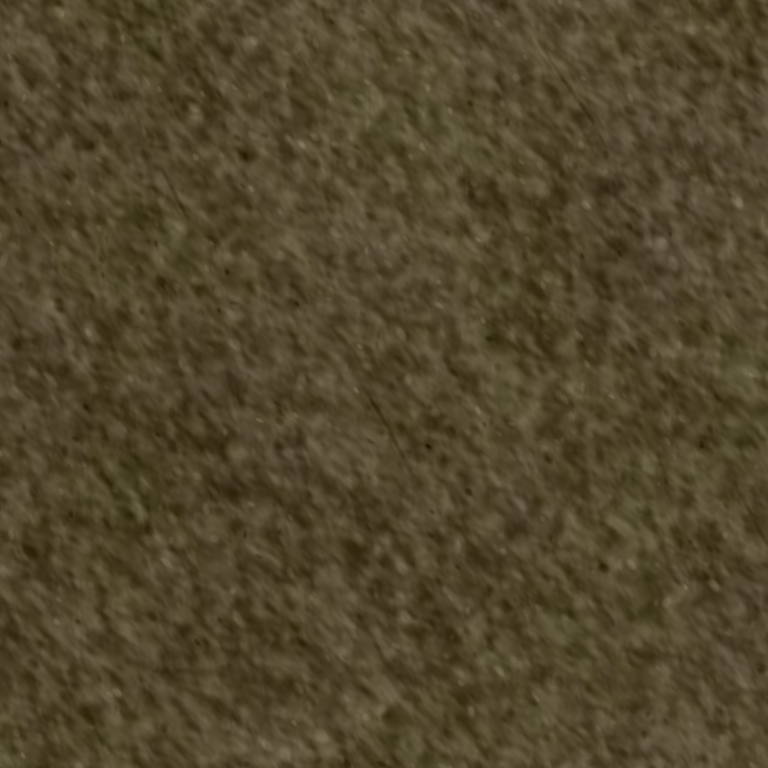
Reproduce this texture procedurally as a WebGL 2 fragment shader.

```glsl
#version 300 es
precision highp float;
// Matted olive-brown ground of short slanted fibres, with pale and dark flecks.

#define BASE_COLOR vec3(0.321, 0.281, 0.180)
#define LEAN 1.04            // fibre angle below the horizontal, radians
#define GRAIN vec2(74.0, 40.0) // grains per canvas, across and along the fibres
#define GRAIN_CONTRAST 0.066
#define FINE_CONTRAST 0.056
#define PATCH_CONTRAST 0.030
#define FLECK_CELLS vec2(62.0, 40.0)
#define FLECK_SHARE 0.42
#define FLECK_CONTRAST 0.085
#define TINT_AMOUNT 0.017
#define SCRATCHES 5

uniform vec2 u_resolution;
out vec4 outColor;

float hash(vec2 p) {
    vec3 q = fract(vec3(p.xyx) * vec3(0.1031, 0.1030, 0.0973));
    q += dot(q, q.yzx + 33.33);
    return fract((q.x + q.y) * q.z);
}

vec2 hash2(vec2 p) {
    return vec2(hash(p + 17.3), hash(p + 71.9));
}

// Smooth value noise in -1..1
float noise(vec2 p) {
    vec2 i = floor(p), f = fract(p);
    f = f * f * (3.0 - 2.0 * f);
    float low = mix(hash(i), hash(i + vec2(1, 0)), f.x);
    float high = mix(hash(i + vec2(0, 1)), hash(i + vec2(1, 1)), f.x);
    return 2.0 * mix(low, high, f.y) - 1.0;
}

// Coordinates measured across (x) and along (y) fibres of the given lean
vec2 fibreSpace(vec2 p, float lean) {
    vec2 along = vec2(cos(lean), -sin(lean));
    return vec2(dot(p, vec2(-along.y, along.x)), dot(p, along));
}

// Scattered soft flecks: positive where pale, negative where dark
float flecks(vec2 p) {
    vec2 cell = floor(p);
    float sum = 0.0;
    for (int y = -1; y <= 1; y++) {
        for (int x = -1; x <= 1; x++) {
            vec2 id = cell + vec2(x, y);
            float pick = hash(id + 5.7);
            if (pick > FLECK_SHARE) continue;
            vec2 shape = hash2(id + 40.0);
            vec2 d = p - id - hash2(id);
            d.x += d.y * (shape.y - 0.5) * 0.9;
            float radius = mix(0.24, 0.60, shape.x * shape.x);
            float mask = 1.0 - smoothstep(0.35, 1.0, length(d) / radius);
            float power = hash(id + 93.1);
            float tone = pick < 0.58 * FLECK_SHARE ? 1.0 : -0.85;
            sum += mask * tone * mix(0.25, 1.0, power * power);
        }
    }
    return clamp(sum, -1.1, 1.2);
}

// A few long, thin, broken dark lines following the fibres
float scratches(vec2 uv) {
    float sum = 0.0;
    for (int i = 0; i < SCRATCHES; i++) {
        float k = float(i);
        vec2 center = fract(vec2(0.48, 0.17) + k * vec2(0.755, 0.570));
        vec2 d = fibreSpace(uv - center, LEAN + 0.2 * (hash(vec2(k, 3.0)) - 0.5));
        d.x += 0.004 * noise(vec2(d.y * 22.0, k * 9.0));
        float span = mix(0.05, 0.13, hash(vec2(k, 8.0)));
        float line = 1.0 - smoothstep(0.0008, 0.0042, abs(d.x));
        float ends = 1.0 - smoothstep(0.4 * span, span, abs(d.y));
        sum += line * ends * (0.6 + 0.4 * noise(vec2(d.y * 60.0, k)));
    }
    return min(sum, 1.0);
}

void main() {
    vec2 uv = gl_FragCoord.xy / u_resolution.y;

    // Bent fibre coordinates, so that the grains are ragged and not parallel
    vec2 bend = vec2(noise(uv * 34.0), noise(uv * 34.0 + 50.0));
    vec2 p = fibreSpace(uv, LEAN) + 0.0045 * bend;
    vec2 skewed = fibreSpace(uv, LEAN - 0.3) + 0.003 * bend.yx;

    // Broad light and dark patches
    float patches = 0.6 * noise(uv * 4.0 + 7.0) + 0.6 * noise(uv * 11.0 + 21.0);
    float tone = PATCH_CONTRAST * patches;

    // Layers of grain, from coarse to fine
    tone += GRAIN_CONTRAST * noise(p * GRAIN + 13.0);
    tone += FINE_CONTRAST * noise(skewed * GRAIN * 1.75 + 37.0);
    tone += 0.45 * FINE_CONTRAST * noise(p * GRAIN * 2.9 + 61.0);

    // Flecks and scratches
    tone += FLECK_CONTRAST * flecks(p * FLECK_CELLS + 100.0);
    tone -= 0.075 * scratches(uv);

    // Drift between yellow-olive and mauve-grey
    float tint = 0.55 * noise(uv * 6.0 + 31.0) + 0.45 * noise(p * GRAIN * 0.6 + 83.0);
    vec3 color = BASE_COLOR + tone + TINT_AMOUNT * tint * vec3(0.25, -0.3, 1.0);
    outColor = vec4(clamp(color, 0.0, 1.0), 1.0);
}
```
